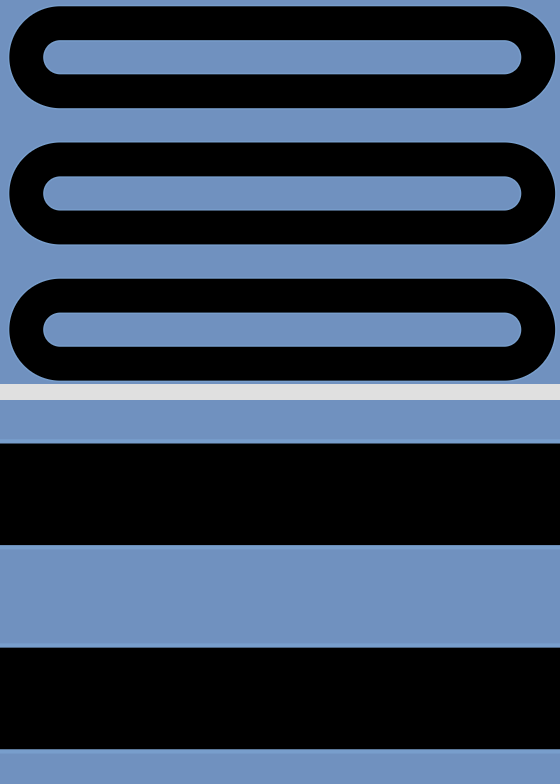
Top: the whole. Bottom: its middle third, enlarged.
Write a Shadertoy shader that draws this pattern.

```glsl
// Three wide black capsule outlines stacked on a flat blue ground.
// One capsule distance function is repeated vertically with fract; a ring
// is cut from it, and a thin paler rim runs along the edges of the ring.

const vec3 GROUND = vec3(0.44, 0.57, 0.75);
const vec3 RIM = vec3(0.47, 0.62, 0.80);
const vec3 INK = vec3(0.0);

// Lengths are fractions of the canvas height.
const float PERIOD = 0.3547;
const float FIRST_ROW = 0.1415;
const float CENTER_X = 0.504;      // fraction of the canvas width
const float HALF_LENGTH = 0.578;
const float RING_RADIUS = 0.0886;
const float HALF_STROKE = 0.0441;
const float RIM_WIDTH = 0.0037;

// Signed offset from the nearest row center.
float repeatRows(float y, float first, float period) {
    return (fract((y - first) / period + 0.5) - 0.5) * period;
}

// Distance to a horizontal capsule centered on the origin.
float capsuleDistance(vec2 p, float halfLength, float radius) {
    p.x = max(abs(p.x) - halfLength, 0.0);
    return length(p) - radius;
}

// Distance to a stroke that follows the zero line of a shape.
float strokeDistance(float shape, float halfWidth) {
    return abs(shape) - halfWidth;
}

// Antialiased coverage of the region where d is negative.
float coverage(float d, float pixel) {
    return clamp(0.5 - d / pixel, 0.0, 1.0);
}

void mainImage(out vec4 fragColor, in vec2 fragCoord) {
    float pixel = 1.0 / iResolution.y;
    vec2 p = fragCoord * pixel;

    // Local coordinates of the nearest capsule
    p.x -= CENTER_X * iResolution.x * pixel;
    p.y = repeatRows(p.y, FIRST_ROW, PERIOD);

    float capsule = capsuleDistance(p, HALF_LENGTH, RING_RADIUS);
    float ring = strokeDistance(capsule, HALF_STROKE);

    // Ground, pale rim, then the black ring
    vec3 color = mix(GROUND, RIM, coverage(ring - RIM_WIDTH, pixel));
    color = mix(color, INK, coverage(ring, pixel));
    fragColor = vec4(color, 1.0);
}
```
